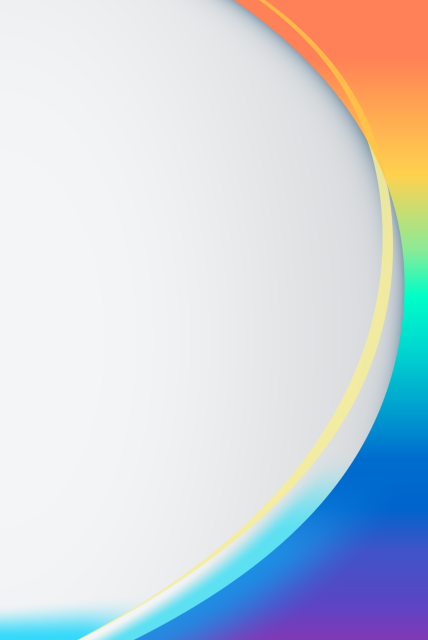
A Shadertoy shader for this background:

```glsl
// A pale curved sheet with a yellow ribbon and cyan glows over a rainbow backdrop.

// Signed distance to a rightward bulge, positive on its left side.
// Each half bends by a quadratic and a quartic coefficient.
float bulge(vec2 p, vec2 apex, vec2 upper, vec2 lower) {
    float t = p.y - apex.y;
    vec2 k = t > 0.0 ? upper : lower;
    float edgeX = apex.x - t * t * (k.x + k.y * t * t);
    float slope = 2.0 * t * (k.x + 2.0 * k.y * t * t);
    return (edgeX - p.x) / sqrt(1.0 + slope * slope);
}

// Linear ramp that also accepts a descending range
float ramp(float a, float b, float x) {
    return clamp((x - a) / (b - a), 0.0, 1.0);
}

// Vertical spectrum, from coral at the top to violet at the bottom
vec3 spectrum(float y) {
    vec3 c = vec3(1.0, 0.505, 0.34);
    c = mix(c, vec3(1.0, 0.65, 0.32), ramp(0.91, 0.83, y));
    c = mix(c, vec3(1.0, 0.82, 0.31), ramp(0.83, 0.727, y));
    c = mix(c, vec3(0.55, 0.92, 0.59), ramp(0.727, 0.61, y));
    c = mix(c, vec3(0.0, 1.0, 0.78), ramp(0.61, 0.538, y));
    c = mix(c, vec3(0.0, 0.84, 0.82), ramp(0.538, 0.453, y));
    c = mix(c, vec3(0.0, 0.66, 0.81), ramp(0.453, 0.375, y));
    c = mix(c, vec3(0.0, 0.43, 0.81), ramp(0.375, 0.284, y));
    c = mix(c, vec3(0.0, 0.39, 0.80), ramp(0.284, 0.206, y));
    c = mix(c, vec3(0.25, 0.33, 0.78), ramp(0.206, 0.14, y));
    c = mix(c, vec3(0.36, 0.27, 0.77), ramp(0.14, 0.055, y));
    return mix(c, vec3(0.51, 0.22, 0.71), ramp(0.055, 0.0, y));
}

void mainImage(out vec4 fragColor, in vec2 fragCoord) {
    // Canvas height is one unit, width two thirds
    vec2 p = fragCoord / iResolution.xy * vec2(2.0 / 3.0, 1.0);
    float aa = 0.75 / iResolution.y;
    float sheet = bulge(p, vec2(0.630, 0.557), vec2(1.097, 1.31), vec2(0.937, 1.36));
    float ribbon = bulge(p, vec2(0.604, 0.622), vec2(0.937, 3.03), vec2(0.96, 0.74));
    float inSheet = smoothstep(-aa, aa, sheet);
    float inRibbon = smoothstep(-aa, aa, ribbon);
    float depth = max(sheet, 0.0);

    // Backdrop with a blue halo below the sheet
    vec3 color = spectrum(p.y);
    float halo = smoothstep(0.10, 0.0, -sheet) * smoothstep(0.27, 0.12, p.y);
    color = mix(color, vec3(0.08, 0.60, 0.91), 0.85 * halo);

    // Pale sheet, greyer toward the right
    float grey = smoothstep(0.15, 0.68, length((p - vec2(0.0, 0.47)) * vec2(1.0, 0.55)));
    vec3 pale = mix(vec3(0.953, 0.959, 0.965), vec3(0.845, 0.853, 0.862), grey);

    // Blue-grey shade along the rim and inside the upper ribbon
    vec3 shadeColor = vec3(0.43, 0.55, 0.64);
    float rim = exp(-depth / 0.014) * smoothstep(0.24, 0.55, p.y);
    pale = mix(pale, shadeColor, 0.75 * rim);
    float fold = exp(-max(ribbon, 0.0) / 0.014) * inRibbon;
    fold *= smoothstep(0.50, 0.78, p.y) * smoothstep(0.90, 0.78, p.y);
    pale = mix(pale, shadeColor, 0.45 * fold);

    // Cyan glow in the lower strip, with a soft white streak beside it
    float strip = 1.0 - inRibbon;
    float glowWidth = mix(0.034, 0.058, ramp(0.0, 0.2, p.y));
    float glow = smoothstep(glowWidth, 0.3 * glowWidth, depth) * smoothstep(0.30, 0.16, p.y);
    float streak = exp(-pow((depth - glowWidth) / 0.008, 2.0)) * smoothstep(0.2, 0.05, p.y);
    pale = mix(pale, vec3(0.96, 0.98, 0.985), 0.6 * streak * strip);
    pale = mix(pale, vec3(0.36, 0.88, 0.95), glow * strip);

    // Cyan glow rising from the lower left corner
    float corner = smoothstep(0.055 + 0.08 * p.x, 0.0, p.y) * smoothstep(0.28, 0.12, p.x);
    pale = mix(pale, vec3(0.20, 0.85, 0.98), corner * inRibbon);
    color = mix(color, pale, inSheet);

    // Translucent yellow ribbon, tapered toward both ends
    float halfWidth = 0.0008 + 0.0088 * smoothstep(0.0, 0.4, p.y) * smoothstep(1.25, 0.4, p.y);
    float band = smoothstep(halfWidth + aa, halfWidth - aa, abs(ribbon));
    vec3 yellow = mix(vec3(1.0, 0.78, 0.28), vec3(0.96, 0.93, 0.60), inSheet);
    color = mix(color, yellow, band * mix(0.8, 0.88, inSheet));

    fragColor = vec4(color, 1.0);
}
```
